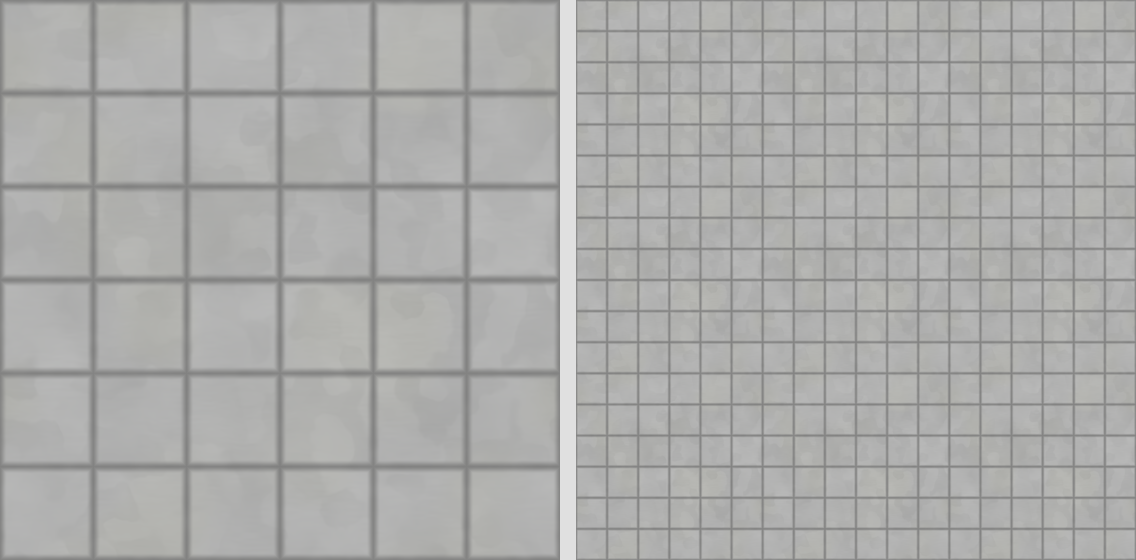
Left, the tile; right, the same tile 3 across and 3 down.
A WebGL 1 fragment shader for this texture:

```glsl
precision highp float;

uniform vec2 u_resolution;

const float TILES = 6.0;            // repeats across and down
const float GROUT_CORE = -0.010;    // soft joint profile, in tile widths
const float GROUT_FADE = 0.077;
const float EDGE_WOBBLE = 0.007;
const float TILE_VARIATION = 0.010;
const float CLOUD_STRENGTH = 0.060;
const float PATCH_STRENGTH = 0.026;
const float SMEAR_STRENGTH = 0.012;
const float GROUT_MOTTLE = 0.025;
const vec3 TILE_COLOR = vec3(0.693, 0.694, 0.692);
const vec3 GROUT_COLOR = vec3(0.508, 0.508, 0.505);
const vec3 WARM_TINT = vec3(0.002, 0.002, -0.012);

float hash(vec2 p) {
  vec3 q = fract(vec3(p.xyx) * 0.1031);
  q += dot(q, q.yzx + 33.33);
  return fract((q.x + q.y) * q.z);
}

// Value noise over the unit canvas; whole-number cells make it wrap
float noise(vec2 uv, vec2 cells, float seed) {
  vec2 p = uv * cells;
  vec2 i = floor(p);
  vec2 f = fract(p);
  f = f * f * (3.0 - 2.0 * f);
  vec2 lo = mod(i, cells);
  vec2 hi = mod(i + 1.0, cells);
  float bottom = mix(hash(lo + seed), hash(vec2(hi.x, lo.y) + seed), f.x);
  float top = mix(hash(vec2(lo.x, hi.y) + seed), hash(hi + seed), f.x);
  return mix(bottom, top, f.y);
}

// Centred fractal noise
float clouds(vec2 uv, float cells, float seed) {
  float sum = 0.0;
  float amplitude = 0.5;
  for (int octave = 0; octave < 4; octave++) {
    sum += amplitude * (noise(uv, vec2(cells), seed) - 0.5);
    cells *= 2.0;
    amplitude *= 0.5;
    seed += 17.0;
  }
  return sum;
}

void main() {
  vec2 uv = gl_FragCoord.xy / u_resolution;

  // Distance to the nearest joint, slightly uneven
  vec2 grid = uv * TILES;
  vec2 toJoint = 0.5 - abs(fract(grid) - 0.5);
  vec2 wobble = vec2(noise(uv, vec2(48.0), 3.0), noise(uv, vec2(48.0), 71.0)) - 0.5;
  toJoint += EDGE_WOBBLE * wobble;
  vec2 cover = smoothstep(GROUT_CORE, GROUT_FADE, toJoint);
  float face = cover.x * cover.y;
  face = mix(min(cover.x, cover.y), face, 0.35);

  // Cloudy wear with brushed, warped patches
  vec2 warp = vec2(clouds(uv, 16.0, 11.0), clouds(uv, 16.0, 43.0)) * 0.06;
  float cloud = clouds(uv + warp, 9.0, 90.0);
  float patches = smoothstep(0.42, 0.58, noise(uv + warp, vec2(22.0), 130.0)) - 0.5;
  patches *= noise(uv, vec2(12.0), 151.0);
  float smear = noise(uv + warp * 0.3, vec2(40.0, 200.0), 170.0) - 0.5;
  smear *= noise(uv, vec2(18.0), 190.0);
  float warmth = smoothstep(0.35, 0.85, noise(uv + warp, vec2(7.0), 210.0));

  // Tone of each tile
  vec2 tileId = mod(floor(grid), TILES);
  float tone = TILE_VARIATION * (hash(tileId + 230.0) - 0.5);
  tone += CLOUD_STRENGTH * cloud + PATCH_STRENGTH * patches + SMEAR_STRENGTH * smear;

  vec3 tile = TILE_COLOR + tone + WARM_TINT * warmth;
  vec3 grout = GROUT_COLOR + GROUT_MOTTLE * clouds(uv, 30.0, 250.0);
  gl_FragColor = vec4(mix(grout, tile, face), 1.0);
}
```
